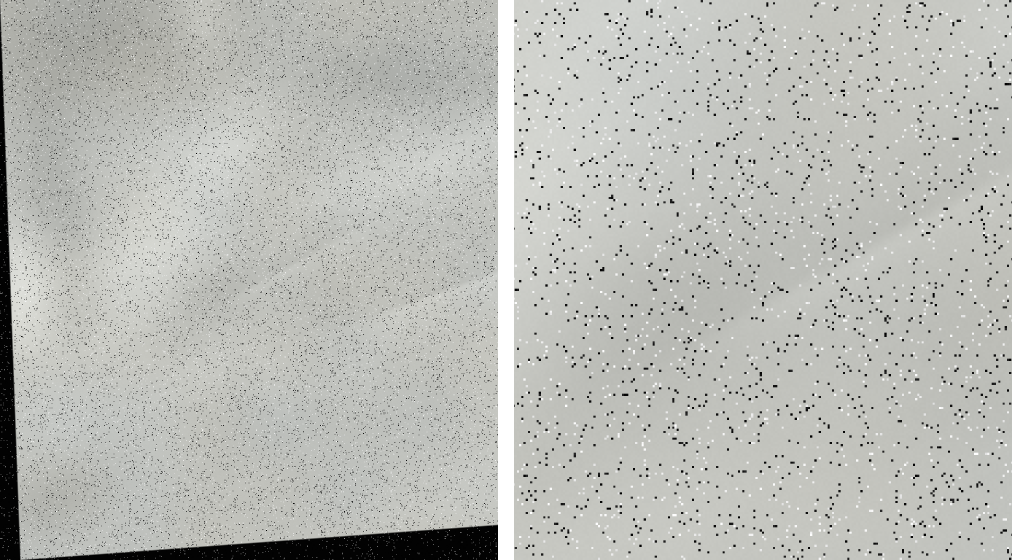
Left: the whole. Right: its middle third, enlarged.
A Shadertoy shader for this texture:

```glsl
// A pale, softly shaded sheet, tilted on black and peppered with fine grain.
// Gaussian glows, slanted value noise and two creases shade the sheet; two
// half planes cut its edges, and a hashed grid scatters dark and light specks.

const vec3 SHEET_COLOR = vec3(0.764, 0.770, 0.750);
const vec3 BACKDROP_COLOR = vec3(0.006);
const vec3 TINT_SHIFT = vec3(0.006, 0.0, -0.008);   // warm to cool drift
const float LEFT_INSET = 0.0365;    // sheet edge at the lower left
const float LEFT_LEAN = 0.0365;
const float BOTTOM_SLOPE = 0.0734;
const float BAND_ANGLE = 0.48;      // direction of the soft bands
const float CLOUD_STRENGTH = 0.10;
const float SHADE_GAIN = 1.12;
const float GRAIN_ROWS = 768.0;
const float DARK_SHARE = 0.027;
const float LIGHT_SHARE = 0.023;
const float FINE_GRAIN = 0.012;
const int SAMPLES = 3;              // per axis, to smooth the specks

float hash(vec2 p) {
    return fract(sin(dot(p, vec2(12.9898, 78.233))) * 43758.5453);
}

float valueNoise(vec2 p) {
    vec2 cell = floor(p), f = fract(p);
    f = f * f * (3.0 - 2.0 * f);
    return mix(mix(hash(cell), hash(cell + vec2(1, 0)), f.x),
               mix(hash(cell + vec2(0, 1)), hash(cell + vec2(1, 1)), f.x), f.y);
}

float clouds(vec2 p) {
    float sum = 0.0, weight = 0.5;
    for (int i = 0; i < 4; i++) {
        sum += weight * valueNoise(p);
        p = p * 2.03 + 17.3;
        weight *= 0.45;
    }
    return sum - 0.44;
}

vec2 rotate(vec2 p, float angle) {
    float c = cos(angle), s = sin(angle);
    return vec2(c * p.x + s * p.y, c * p.y - s * p.x);
}

// Soft ellipse of light, turned by angle
float glow(vec2 p, vec2 center, vec2 radius, float angle) {
    vec2 q = rotate(p - center, angle) / radius;
    return exp(-dot(q, q));
}

// Light below a slanted line, shade above it, fading along its length
float crease(vec2 p, vec2 center, float span, float angle) {
    vec2 q = rotate(p - center, angle);
    float side = smoothstep(0.006, -0.006, q.y);
    float lit = side * exp(-abs(q.y) / 0.022);
    float shaded = (1.0 - side) * exp(-abs(q.y) / 0.07);
    return (lit - 0.7 * shaded) * exp(-q.x * q.x / (span * span));
}

float sheetShade(vec2 p) {
    float shade = CLOUD_STRENGTH * clouds(rotate(p, BAND_ANGLE) * vec2(4.0, 7.0));
    shade *= mix(0.5, 1.0, smoothstep(0.1, 0.5, p.y));
    // Dim upper part and corners
    shade -= 0.035 * smoothstep(0.6, 0.95, p.y);
    shade -= 0.075 * glow(p, vec2(0.17, 0.95), vec2(0.17, 0.14), 0.0);
    shade -= 0.060 * glow(p, vec2(0.10, 0.65), vec2(0.06, 0.17), 0.15);
    shade -= 0.045 * glow(p, vec2(0.72, 0.86), vec2(0.22, 0.06), 0.0);
    shade -= 0.030 * glow(p, vec2(0.36, 0.46), vec2(0.09, 0.05), 0.5);
    shade -= 0.055 * glow(p, vec2(0.11, 0.11), vec2(0.10, 0.06), 0.4);
    // Bright left side and rising bands
    shade += 0.075 * glow(p, vec2(0.04, 0.48), vec2(0.07, 0.17), 0.15);
    shade += 0.065 * glow(p, vec2(0.25, 0.51), vec2(0.15, 0.08), 0.9);
    shade += 0.050 * glow(p, vec2(0.38, 0.72), vec2(0.18, 0.08), 0.7);
    shade += 0.040 * glow(p, vec2(0.36, 0.97), vec2(0.04, 0.08), 0.0);
    shade += 0.035 * glow(p, vec2(0.70, 0.68), vec2(0.22, 0.05), 0.4);
    // Creases
    shade += 0.040 * crease(p, vec2(0.80, 0.482), 0.16, 0.35);
    shade += 0.030 * crease(p, vec2(0.52, 0.525), 0.13, 0.50);
    return SHADE_GAIN * shade;
}

// Fine grain and scattered specks over a surface color
vec3 addSpecks(vec3 color, vec2 cell, float inside) {
    float level = hash(cell + 71.7);
    float pick = hash(91.7 * vec2(hash(cell), hash(cell.yx + 7.3)));
    color += FINE_GRAIN * (level - 0.5) * inside;
    float dark = step(pick, DARK_SHARE);
    float light = step(1.0 - LIGHT_SHARE, pick);
    color = mix(color, vec3(0.16 * level * inside), dark);
    return mix(color, vec3(mix(0.50, 0.88, inside) + 0.12 * level), light);
}

void mainImage(out vec4 fragColor, in vec2 fragCoord) {
    vec2 p = fragCoord / iResolution.y;
    float pixel = 1.0 / iResolution.y;

    // Shaded sheet with a faint drift of hue
    vec3 sheet = SHEET_COLOR + sheetShade(p);
    sheet += TINT_SHIFT * (2.0 * valueNoise(p * 8.0 + 40.0) - 1.0);

    // Tilted sheet edges
    float leftEdge = p.x - LEFT_INSET + LEFT_LEAN * p.y;
    float bottomEdge = p.y - BOTTOM_SLOPE * (p.x - LEFT_INSET);
    float inside = smoothstep(-pixel, pixel, min(leftEdge, bottomEdge));
    vec3 surface = mix(BACKDROP_COLOR, sheet, inside);

    // Average the specks over the pixel
    vec3 total = vec3(0.0);
    for (int i = 0; i < SAMPLES * SAMPLES; i++) {
        vec2 offset = (vec2(i % SAMPLES, i / SAMPLES) + 0.5) / float(SAMPLES) - 0.5;
        total += addSpecks(surface, floor((p + offset * pixel) * GRAIN_ROWS), inside);
    }
    fragColor = vec4(clamp(total / float(SAMPLES * SAMPLES), 0.0, 1.0), 1.0);
}
```
